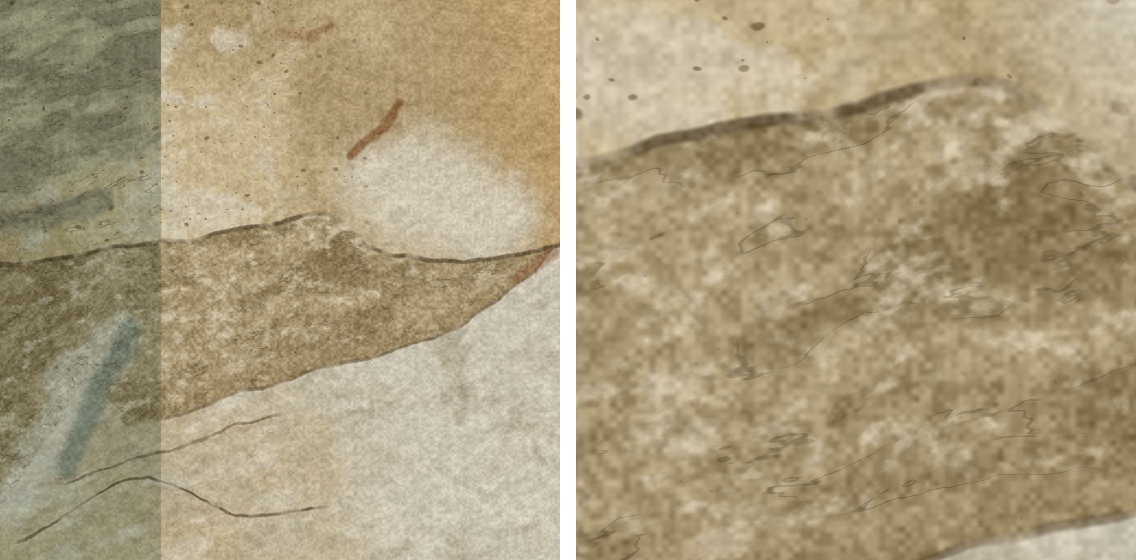
Left: the whole. Right: its middle third, enlarged.
Reproduce this texture procedurally as a WebGL 2 fragment shader.

```glsl
#version 300 es
precision highp float;

uniform vec2 u_resolution;
out vec4 fragColor;

float hash(vec2 p) {
  return fract(sin(dot(p, vec2(127.1, 311.7))) * 43758.5453);
}

float noise(vec2 p) {
  vec2 i = floor(p), f = fract(p);
  f = f * f * (3.0 - 2.0 * f);
  return mix(mix(hash(i), hash(i + vec2(1, 0)), f.x),
             mix(hash(i + vec2(0, 1)), hash(i + 1.0), f.x), f.y);
}

float fbm(vec2 p) {
  float sum = 0.0, amp = 0.5;
  for (int i = 0; i < 5; i++) {
    sum += amp * noise(p);
    p = mat2(1.6, 1.2, -1.2, 1.6) * p + 7.3;
    amp *= 0.5;
  }
  return sum / 0.97;
}

float segment(vec2 p, vec2 a, vec2 b) {
  vec2 ab = b - a;
  return length(p - a - ab * clamp(dot(p - a, ab) / dot(ab, ab), 0.0, 1.0));
}

float stroke(float d, float width) {
  return 1.0 - smoothstep(width * 0.3, width, abs(d));
}

float blot(vec2 p, vec2 center, vec2 radius) {
  return 1.0 - smoothstep(0.4, 1.2, length((p - center) / radius));
}

float within(float x, float a, float b) {
  return smoothstep(a, a + 0.03, x) * (1.0 - smoothstep(b - 0.03, b, x));
}

float upperEdge(float x) {
  return mix(0.53 + 0.14 * x, 0.54 + 0.6 * (x - 0.82) * (x - 0.82), smoothstep(0.56, 0.70, x));
}

float lowerEdge(float x) {
  float bend = max(x - 0.75, 0.0);
  float ramp = 0.16 + 0.31 * x + 1.4 * bend * bend;
  return mix(0.10 + 1.4 * x, ramp, smoothstep(0.14, 0.24, x));
}

// Irregular dark pits, one candidate per cell
float pits(vec2 p, float cells, float density) {
  vec2 id = floor(p * cells), f = fract(p * cells);
  vec2 center = 0.3 + 0.4 * vec2(hash(id + 3.0), hash(id + 9.0));
  float radius = mix(0.08, 0.26, hash(id + 21.0));
  float spot = 1.0 - smoothstep(radius * 0.4, radius, length((f - center) * vec2(1.0, 1.3)));
  return spot * step(hash(id), density);
}

void main() {
  vec2 p = gl_FragCoord.xy / u_resolution;
  vec2 warp = vec2(fbm(p * 9.0), fbm(p * 9.0 + 40.0)) - 0.5;
  vec2 q = p + 0.10 * warp;
  vec2 e = p + 0.035 * warp;
  vec2 along = vec2(dot(p, vec2(0.95, 0.30)), dot(p, vec2(-0.30, 0.95))) + 0.03 * warp;

  float cloud = fbm(q * 5.0);
  float mottle = fbm(q * 17.0 + 11.0);
  float layers = fbm(along * vec2(12.0, 42.0));
  float flecks = fbm(along * vec2(55.0, 85.0) + 5.0);
  float grain = noise(p * 256.0) + 0.6 * noise(p * 140.0 + 31.0) - 0.8;

  float above = smoothstep(-0.005, 0.005, e.y - upperEdge(e.x));
  float below = smoothstep(-0.005, 0.005, lowerEdge(e.x) - e.y);
  float band = (1.0 - above) * (1.0 - below);
  float strip = 1.0 - smoothstep(0.286, 0.289, p.x);

  // Upper field: ochre clouds, warm right corner, chalky patch
  vec3 chalk = vec3(0.82, 0.79, 0.72);
  vec3 upper = mix(vec3(0.67, 0.59, 0.43), vec3(0.77, 0.70, 0.55), smoothstep(0.30, 0.68, cloud));
  upper = mix(upper, vec3(0.74, 0.61, 0.42), 0.85 * smoothstep(0.72, 1.08, q.x + 0.3 * (q.y - 0.75)));
  upper = mix(upper, chalk, 0.65 * smoothstep(0.53, 0.70, mottle) * (1.0 - smoothstep(0.4, 0.6, p.x)));
  float patchMask = max(blot(q, vec2(0.76, 0.67), vec2(0.17, 0.13)), blot(q, vec2(0.88, 0.62), vec2(0.13, 0.10)));
  upper = mix(upper, chalk, 0.9 * patchMask);
  vec3 slate = mix(vec3(0.56, 0.53, 0.43), vec3(0.70, 0.66, 0.54), smoothstep(0.40, 0.72, layers));
  upper = mix(upper, slate, strip * smoothstep(0.01, 0.05, q.y - 0.60 - 0.38 * q.x));
  upper = mix(upper, slate * 0.9, strip * stroke(segment(e, vec2(0.0, 0.60), vec2(0.18, 0.64)), 0.03));

  // Lower field: pale stone with beige and grey drifts
  vec3 lower = mix(vec3(0.73, 0.67, 0.54), vec3(0.79, 0.76, 0.69), smoothstep(0.30, 0.75, p.x + 0.7 * (cloud - 0.5)));
  lower = mix(lower, vec3(0.66, 0.62, 0.52), 0.65 * smoothstep(0.50, 0.72, mottle * 0.5 + cloud * 0.5));
  lower = mix(lower, chalk, 0.5 * smoothstep(0.52, 0.70, layers));

  // Layered brown band with light flecks
  vec3 brown = mix(vec3(0.54, 0.47, 0.33), vec3(0.69, 0.62, 0.48), smoothstep(0.28, 0.68, layers * 0.6 + cloud * 0.4));
  brown = mix(brown, vec3(0.77, 0.72, 0.62), 0.7 * smoothstep(0.52, 0.70, flecks * 0.65 + mottle * 0.35));
  float seam = smoothstep(0.08, 0.0, e.y - lowerEdge(e.x)) * smoothstep(0.2, 0.35, p.x);
  brown = mix(brown, vec3(0.56, 0.48, 0.33), 0.55 * seam);

  vec3 color = mix(mix(lower, brown, band), upper, above);

  // Chalk and blue-grey veins in the left strip
  float vein = stroke(segment(q, vec2(0.01, 0.10), vec2(0.11, 0.24)), 0.06);
  vein = max(vein, stroke(segment(q, vec2(0.13, 0.28), vec2(0.22, 0.38)), 0.06));
  color = mix(color, chalk, 0.75 * vein * strip);
  float blue = stroke(segment(e, vec2(0.12, 0.17), vec2(0.16, 0.26)), 0.035);
  blue = max(blue, stroke(segment(e, vec2(0.16, 0.26), vec2(0.24, 0.40)), 0.03));
  color = mix(color, vec3(0.51, 0.53, 0.46), 0.75 * blue * strip);

  // Broken cracks along edges and through the lower field
  float wear = smoothstep(0.25, 0.60, noise(p * 42.0));
  float crack = stroke(e.y - upperEdge(e.x), 0.006) * (1.0 - within(p.x, 0.59, 0.68));
  crack = max(crack, 0.6 * stroke(e.y - lowerEdge(e.x), 0.005) * step(0.28, p.x));
  float drift = 0.10 * smoothstep(0.0, 0.27, e.x) - 0.06 * smoothstep(0.28, 0.45, e.x);
  crack = max(crack, 0.9 * stroke(e.y - 0.03 - drift - 0.04 * e.x, 0.004) * within(p.x, 0.02, 0.60));
  crack = max(crack, 0.6 * stroke(e.y - 0.10 - 0.31 * e.x, 0.004) * within(p.x, 0.10, 0.52));
  float ridge = stroke(layers - 0.45, 0.018) * (band + above * strip) * 0.45;
  color = mix(color, vec3(0.34, 0.28, 0.19), 0.75 * max(crack * (0.4 + 0.6 * wear), ridge * wear));

  // Rust stains and pits
  float rust = stroke(segment(e, vec2(0.63, 0.72), vec2(0.72, 0.82)), 0.012);
  rust = max(rust, 0.8 * blot(q, vec2(0.57, 0.96), vec2(0.08, 0.04)) * smoothstep(0.42, 0.62, mottle));
  rust = max(rust, 0.7 * stroke(segment(e, vec2(0.90, 0.49), vec2(1.0, 0.55)), 0.016) * wear);
  color = mix(color, vec3(0.50, 0.33, 0.19), 0.7 * rust);
  float pitted = above * (1.0 - smoothstep(0.58, 0.74, p.x)) + 0.4 * band;
  float pit = max(pits(e, 34.0, 0.16), 0.8 * pits(e + 0.37, 75.0, 0.14));
  color = mix(color, vec3(0.40, 0.31, 0.20), 0.6 * pit * pitted);

  // Fine grain, then the shaded greenish strip
  color += grain * mix(0.10, 0.15, band) + 0.14 * (flecks - 0.5);
  color *= mix(vec3(1.0), vec3(0.80, 0.84, 0.83), strip);
  fragColor = vec4(clamp(color, 0.0, 1.0), 1.0);
}
```
